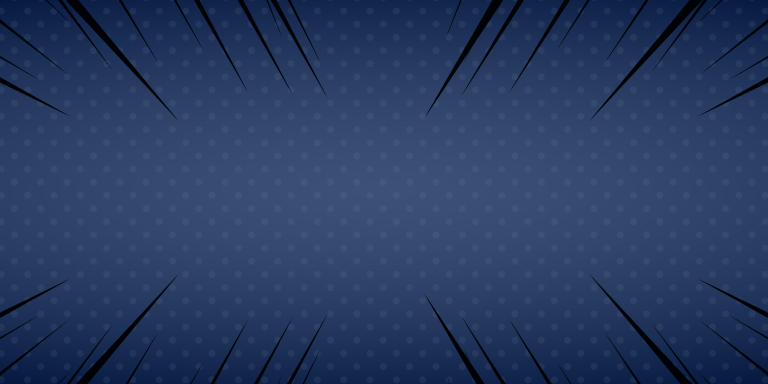
Give the GLSL for this background, as a WebGL 1 fragment shader.

```glsl
precision highp float;
// Navy dotted backdrop with a soft central glow and black speed spikes from the borders.
uniform vec2 u_resolution;

const vec3 GLOW = vec3(0.24, 0.315, 0.465);
const vec3 NAVY = vec3(0.035, 0.11, 0.265);
const vec3 INK = vec3(0.0, 0.008, 0.018);
const vec3 DOT = vec3(0.50, 0.58, 0.70);

// Elliptical falloff from the glowing centre to the corners; uv is 0..1.
vec3 backdrop(vec2 uv) {
  float d = length((uv - vec2(0.5, 0.505)) * vec2(1.1, 2.0));
  return mix(GLOW, NAVY, (0.4 * d + d * d) / 1.65);
}

// Staggered dots: two square grids, half a cell apart.
float dots(vec2 p, vec2 anchor, float cell, float radius, float soft) {
  vec2 q = (p - anchor) / cell;
  float d = min(length(fract(q + 0.5) - 0.5), length(fract(q) - 0.5));
  return 1.0 - smoothstep(radius - soft, radius + soft, d * cell);
}

// Wedge that widens from its tip outward along (-lean, -1).
float spike(vec2 p, vec2 tip, float lean, float taper, float soft) {
  vec2 dir = normalize(vec2(-lean, -1.0));
  vec2 v = p - tip;
  float along = dot(v, dir);
  float across = abs(v.x * dir.y - v.y * dir.x);
  float edge = across - taper * along;
  return (1.0 - smoothstep(-soft, soft, edge)) * smoothstep(0.0, 0.03, along);
}

// Spikes are shorter along the bottom, most of all near the middle.
vec2 lowered(vec2 tip, float bottom) {
  tip.y -= bottom * mix(0.029, 0.073, smoothstep(0.48, 0.53, tip.x));
  return tip;
}

// Evenly spaced row of spikes; p is measured from the nearest corner.
float spikeRow(vec2 p, float right, float bottom, float soft) {
  float ink = 0.0;
  for (int n = 0; n < 7; n++) {
    float i = float(n);
    float inner = step(3.5, i);
    float last = step(5.5, i);
    float x = 0.182 + i * mix(0.117, 0.124, right) - 0.027 * last;
    float depth = mix(0.198 - 0.0068 * i * i, 0.219 + 0.0073 * i, inner);
    depth += 0.052 * last * right;
    float lean = 0.55 + 0.72 * exp(-1.3 * i) + 0.07 * right * step(1.5, i);
    float taper = mix(0.017, 0.022, inner) + 0.01 * last * right;
    vec2 tip = lowered(vec2(x, depth), bottom);
    ink = max(ink, spike(p, tip, lean, taper, soft));
  }
  return ink;
}

// Two spikes blending from an outer to an inner one: xy = tip, z = lean.
float spikePair(vec2 p, vec3 outer, vec3 inner, float taper, float bottom, float soft) {
  float ink = 0.0;
  for (int n = 0; n < 2; n++) {
    vec3 s = mix(outer, inner, float(n));
    ink = max(ink, spike(p, lowered(s.xy, bottom), s.z, taper, soft));
  }
  return ink;
}

void main() {
  vec2 p = gl_FragCoord.xy / u_resolution.y;
  float aspect = u_resolution.x / u_resolution.y;
  float soft = 0.7 / u_resolution.y;

  vec3 color = backdrop(gl_FragCoord.xy / u_resolution);
  float dotMask = dots(p, vec2(0.6893, 0.6284), 0.0686, 0.009, soft);
  color = mix(color, DOT, 0.11 * dotMask);

  // Fold all four corners together, keeping track of the side.
  float right = step(0.5 * aspect, p.x);
  float bottom = 1.0 - step(0.5, p.y);
  vec2 corner = min(p, vec2(aspect, 1.0) - p);

  // Row, then long, medium and short accents.
  float ink = spikeRow(corner, right, bottom, soft);
  ink = max(ink, spikePair(corner, vec3(0.19, 0.307, 1.92),
    vec3(0.471, 0.322, 0.88), 0.029, bottom, soft));
  ink = max(ink, spikePair(corner, vec3(0.107, 0.211, 1.7),
    vec3(0.839 - 0.042 * right, 0.172, 0.5), 0.017, bottom, soft));
  ink = max(ink, spikePair(corner, vec3(0.188, 0.065, 1.04),
    vec3(0.737 + 0.104 * right, 0.104, 0.4), 0.017, bottom, soft));

  gl_FragColor = vec4(mix(color, INK, ink), 1.0);
}
```
